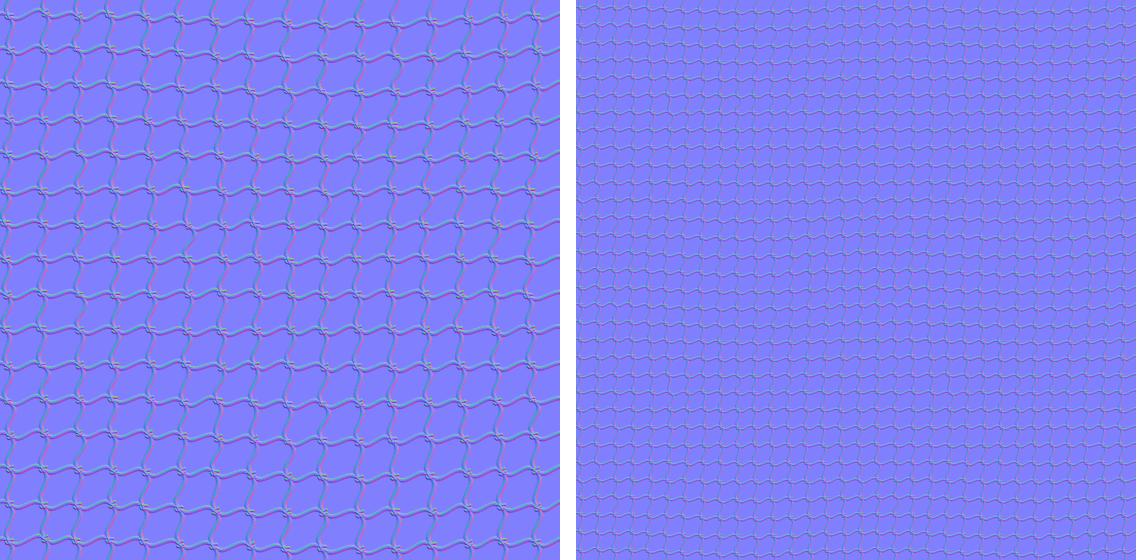
Left, the tile; right, the same tile 2 across and 2 down.
Give the GLSL for this texture map, as a Shadertoy shader.

```glsl
const float TAU = 6.2831853;
const float CELLS = 16.0;               // meshes across and down
const vec2  KNOT_ORIGIN = vec2(0.2, 0.58);
const float ROPE_RADIUS = 0.062;        // lengths below are in mesh units
const float ROPE_BULGE = 0.66;
const float SWAY = 0.092;               // S-bend of each rope span
const float SWAY_SKEW = 0.1;
const float STRANDS = 9.0;              // strand turns per span
const float STRAND_SLANT = 1.05;
const float STRAND_DEPTH = 0.0065;
const float KNOT_RADIUS = 0.038;
const float KNOT_LIFT = 0.028;
const float JITTER = 0.1;
const float LOOSE_SHARE = 0.08;         // share of knots that slipped
const float LOOSE_BOW = 0.2;
const float SLOPE_STEP = 0.012;
const float TILT_GAIN = 0.68;           // fibre fuzz softens the tilt
const float DEPTH_LOSS = 1.6;           // and lowers the upward part
const int   SAMPLES = 2;                // per axis, for smooth edges

// Hash on the wrapped grid of knots
vec2 hash2(vec2 cell) {
    vec3 p = fract(mod(cell, CELLS).xyx * vec3(0.1031, 0.1030, 0.0973) + 0.017);
    p += dot(p, p.yzx + 33.33);
    return fract((p.xx + p.yz) * p.zy);
}

vec2 wrappedNoise(vec2 p) {
    vec2 i = floor(p), f = p - i;
    f = f * f * (3.0 - 2.0 * f);
    vec2 low = mix(hash2(i), hash2(i + vec2(1, 0)), f.x);
    vec2 high = mix(hash2(i + vec2(0, 1)), hash2(i + vec2(1, 1)), f.x);
    return mix(low, high, f.y) - 0.5;
}

// Broad sag of the net plus a small shift of every knot
vec2 netSpace(vec2 uv) {
    vec2 p = uv * CELLS - KNOT_ORIGIN;
    float edge = cos(TAU * uv.y);
    float sag = 0.07 * (1.0 - cos(TAU * (uv.x - 0.1))) * (1.0 + edge);
    float shift = 0.13 * edge * sin(TAU * (uv.x - 0.1)) - 0.04;
    return p + vec2(shift, sag) + JITTER * wrappedNoise(p);
}

float isLoose(vec2 knot) {
    return step(hash2(knot + 5.0).x, LOOSE_SHARE);
}

float spanBend(float t) {
    return -SWAY * (sin(TAU * t) + SWAY_SKEW * sin(2.0 * TAU * t));
}

float spanSlope(float t) {
    return -SWAY * TAU * (cos(TAU * t) + 2.0 * SWAY_SKEW * cos(2.0 * TAU * t));
}

// Rounded cross-section with twisted strands
float ropeHeight(float across, float along) {
    float x = across / ROPE_RADIUS;
    float body = max(1.0 - x * x, 0.0);
    float twist = cos(TAU * (STRANDS * along - STRAND_SLANT * x));
    return ROPE_BULGE * ROPE_RADIUS * body
         + STRAND_DEPTH * twist * smoothstep(0.0, 0.4, body);
}

float loopHeight(vec2 p, vec2 a, vec2 b) {
    vec2 ab = b - a;
    float t = clamp(dot(p - a, ab) / dot(ab, ab), 0.0, 1.0);
    float x = length(p - a - ab * t) / KNOT_RADIUS;
    float body = max(1.0 - x * x, 0.0);
    return KNOT_LIFT * smoothstep(0.0, 0.7, body) + 0.8 * KNOT_RADIUS * body;
}

// Two stacked turns, one crossing turn and a loose tail
float knotHeight(vec2 p) {
    vec2 id = round(p);
    vec2 k = p - id;
    float angle = 0.7 * (hash2(id).x - 0.5);
    k = mat2(cos(angle), sin(angle), -sin(angle), cos(angle)) * k;
    k *= 1.0 + 0.3 * isLoose(id);
    float h = 0.0;
    for (int i = 0; i < 2; i++) {
        float y = 0.06 - 0.1 * float(i);
        h = max(h, loopHeight(k, vec2(-0.03, y - 0.02), vec2(0.085, y + 0.015)));
    }
    h = max(h, 1.15 * loopHeight(k, vec2(-0.08, 0.055), vec2(0.03, -0.065)));
    return max(h, loopHeight(k, vec2(-0.09, -0.04), vec2(-0.05, -0.07)));
}

float netHeight(vec2 uv) {
    vec2 p = netSpace(uv);

    // Horizontal spans
    float y = p.y - spanBend(p.x);
    float across = (y - round(y)) * inversesqrt(1.0 + pow(spanSlope(p.x), 2.0));
    float h = ropeHeight(across, p.x);

    // Vertical spans, bowed below slipped knots
    float x = p.x - spanBend(p.y);
    float column = round(x);
    float t = fract(p.y);
    float bow = LOOSE_BOW * isLoose(vec2(column, floor(p.y) + 1.0));
    x -= column + bow * t * t * sin(0.5 * TAU * t);
    across = x * inversesqrt(1.0 + pow(spanSlope(p.y), 2.0));
    h = max(h, ropeHeight(across, p.y));

    return max(h, knotHeight(p));
}

vec3 surfaceNormal(vec2 uv) {
    vec2 e = vec2(SLOPE_STEP / CELLS, 0.0);
    vec2 slope = vec2(netHeight(uv + e.xy) - netHeight(uv - e.xy),
                      netHeight(uv + e.yx) - netHeight(uv - e.yx));
    vec3 n = normalize(vec3(-slope / (2.0 * SLOPE_STEP), 1.0));
    return vec3(TILT_GAIN * n.xy, 1.0 - DEPTH_LOSS * (1.0 - n.z));
}

void mainImage(out vec4 fragColor, in vec2 fragCoord) {
    vec3 sum = vec3(0.0);
    for (int i = 0; i < SAMPLES * SAMPLES; i++) {
        vec2 offset = (vec2(i % SAMPLES, i / SAMPLES) + 0.5) / float(SAMPLES) - 0.5;
        sum += surfaceNormal((fragCoord + offset) / iResolution.xy);
    }
    fragColor = vec4(0.5 + 0.5 * sum / float(SAMPLES * SAMPLES), 1.0);
}
```
